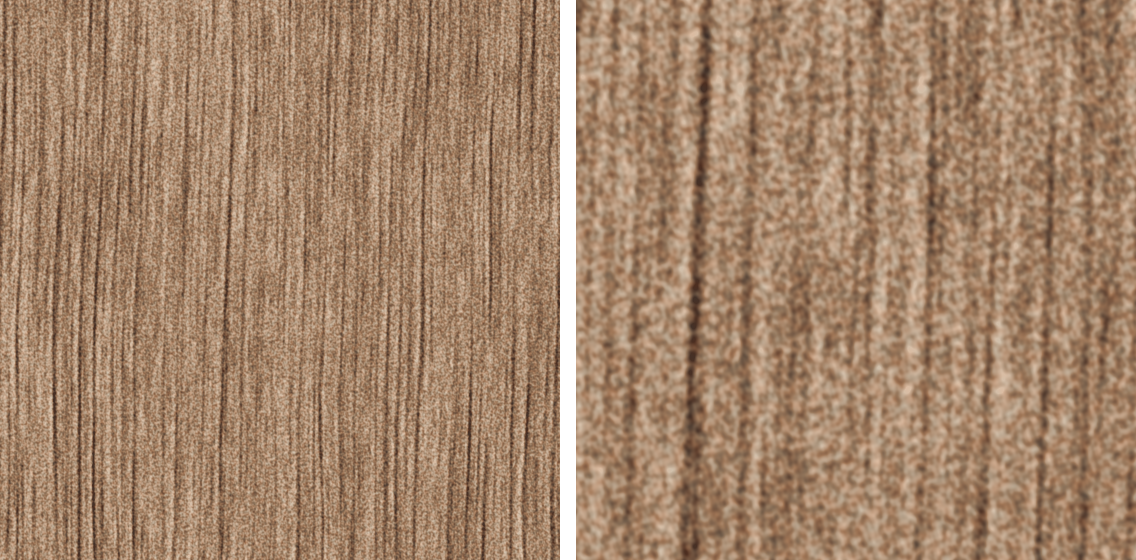
Left: the whole. Right: its middle third, enlarged.
Reproduce this texture procedurally as a WebGL 2 fragment shader.

```glsl
#version 300 es
precision highp float;

uniform vec2 u_resolution;
out vec4 fragColor;

vec2 hash2(vec2 cell) {
  vec3 q = fract(cell.xyx * vec3(0.1031, 0.1030, 0.0973));
  q += dot(q, q.yzx + 33.33);
  return fract((q.xx + q.yz) * q.zy);
}

float cornerSlope(vec2 cell, vec2 offset) {
  float angle = 6.28318 * hash2(cell).x;
  return dot(vec2(cos(angle), sin(angle)), offset);
}

float gradientNoise(vec2 p) {
  vec2 i = floor(p);
  vec2 f = p - i;
  vec2 w = f * f * f * (f * (f * 6.0 - 15.0) + 10.0);
  vec2 e = vec2(1.0, 0.0);
  float low = mix(cornerSlope(i, f), cornerSlope(i + e, f - e), w.x);
  float high = mix(cornerSlope(i + e.yx, f - e.yx), cornerSlope(i + 1.0, f - 1.0), w.x);
  return mix(low, high, w.y);
}

vec2 rotate(vec2 p, float angle) {
  float c = cos(angle), s = sin(angle);
  return vec2(c * p.x - s * p.y, s * p.x + c * p.y);
}

// Dark groove with a pale ridge on its left side
float grooveProfile(float d) {
  return exp(-d * d) - 0.25 * exp(-(d + 2.2) * (d + 2.2) * 0.7);
}

// One wandering, broken groove in each jittered column
float grooves(vec2 p, float columns, float width, float breaks, float jitter, float seed) {
  float column = floor(p.x * columns);
  float sum = 0.0;
  for (int k = -1; k <= 1; k++) {
    float id = column + float(k);
    vec2 rnd = hash2(vec2(id, seed));
    float track = id * 3.0 + 0.4;
    float wander = 0.2 * gradientNoise(vec2(track, p.y * 3.0 + seed));
    float centre = (id + 0.5 + jitter * (rnd.x - 0.5) + wander) / columns;
    float presence = gradientNoise(vec2(track + 0.1, p.y * breaks + seed * 1.7));
    float depth = smoothstep(-0.3, 0.2, presence) * mix(0.4, 1.0, rnd.y);
    sum += depth * grooveProfile((p.x - centre) / width);
  }
  return sum;
}

// Fine speckle with loose clumps over the whole surface
float speckle(vec2 p) {
  float clumps = gradientNoise(rotate(p, 0.2) * vec2(95.0, 60.0) + 31.0);
  float coarse = gradientNoise(rotate(p, 0.5) * 165.0 + 11.0);
  float fine = gradientNoise(rotate(p, -0.3) * vec2(265.0, 230.0) + 47.0);
  return 0.10 * clumps + 0.18 * coarse + 0.19 * fine;
}

// Soft vertical fibres and slow tonal drift
float fibres(vec2 p) {
  float wide = gradientNoise(p * vec2(56.0, 3.5) + 5.3);
  float narrow = gradientNoise(p * vec2(125.0, 16.0) + 23.7);
  float drift = gradientNoise(p * vec2(15.0, 1.6) + 8.1);
  return 0.13 * wide + 0.13 * narrow + 0.07 * drift;
}

vec3 woodColor(float tone) {
  vec3 dark = vec3(0.40, 0.29, 0.22);
  vec3 middle = vec3(0.61, 0.473, 0.358);
  vec3 light = vec3(0.76, 0.65, 0.55);
  vec3 shade = mix(dark, middle, (tone - dark.r) / (middle.r - dark.r));
  vec3 tint = mix(middle, light, (tone - middle.r) / (light.r - middle.r));
  return tone < middle.r ? shade : tint;
}

void main() {
  vec2 uv = gl_FragCoord.xy / u_resolution.y;

  // Slight lean and bend of the grain
  vec2 p = uv;
  p.x += 0.014 * gradientNoise(uv * vec2(4.0, 2.2) + 3.6) - 0.022 * uv.y;

  // Grooves from long and deep to short and shallow
  float leftBand = 1.0 - smoothstep(0.12, 0.42, uv.x);
  float tone = 0.672 - 0.02 * (uv.x - 0.5);
  tone -= 0.31 * grooves(p, 26.0, 0.0030, 2.8, 0.7, 2.0);
  tone -= 0.19 * grooves(p, 52.0, 0.0025, 7.0, 0.8, 19.0);
  tone -= 0.11 * grooves(p, 92.0, 0.0020, 17.0, 0.8, 37.0);
  tone -= 0.20 * leftBand * grooves(p, 47.0, 0.0034, 2.0, 0.3, 53.0);

  tone += fibres(p) + speckle(uv);
  tone = mix(tone, 0.68, 0.2 * smoothstep(0.66, 0.8, tone));
  tone = clamp(tone, 0.28, 0.84);

  // Small shifts between warm and cool grains
  float warmth = 0.08 * gradientNoise(rotate(uv, 0.8) * 150.0 + 71.0);
  vec3 color = woodColor(tone) + warmth * vec3(0.6, -0.2, -0.5);
  fragColor = vec4(color, 1.0);
}
```
